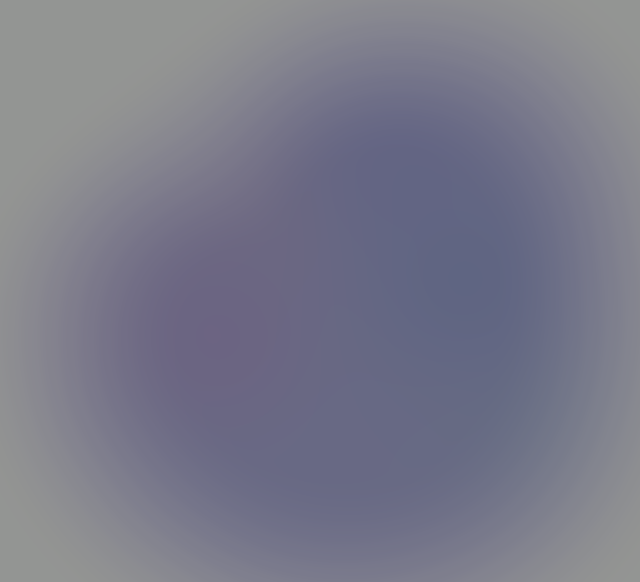
Give the GLSL for this background, as a WebGL 2 fragment shader.

```glsl
#version 300 es
precision highp float;

uniform vec2 u_resolution;
out vec4 outColor;

const vec3 GREY = vec3(0.578, 0.583, 0.575);
const vec3 SLATE = vec3(0.408, 0.413, 0.518);
const vec3 PLUM = vec3(0.422, 0.392, 0.510);
const vec3 MAUVE = vec3(0.430, 0.408, 0.505);
const vec3 INDIGO = vec3(0.385, 0.390, 0.515);
const vec3 BLUE = vec3(0.372, 0.395, 0.510);
const vec3 TEAL = vec3(0.395, 0.432, 0.510);

// Soft round spot: 1 at the centre, fading over the given spread
float glow(vec2 p, vec2 centre, float spread) {
    vec2 d = (p - centre) / spread;
    return exp(-dot(d, d));
}

// Smooth bump around one direction, angle in radians
float lobe(vec2 dir, float angle, float sharpness) {
    return exp(sharpness * (dot(dir, vec2(cos(angle), sin(angle))) - 1.0));
}

// Distance at which the cloud is half faded
float cloudRadius(vec2 dir) {
    return 0.472 + 0.045 * lobe(dir, 0.84, 6.0)
                 + 0.018 * lobe(dir, -0.80, 6.0)
                 - 0.014 * lobe(dir, -2.30, 6.0)
                 - 0.118 * lobe(dir, 2.22, 5.0);
}

// Layered sines that bend the faint rings
float ripple(vec2 p) {
    return sin(p.x * 9.0 + 2.0 * sin(p.y * 7.0)) + 0.5 * sin(p.y * 23.0 - p.x * 17.0);
}

// Blend of the inner tints
vec3 cloudColor(vec2 p) {
    vec3 c = SLATE;
    c = mix(c, MAUVE, 0.75 * glow(p, vec2(0.43, 0.64), 0.20));
    c = mix(c, MAUVE, 0.60 * glow(p, vec2(0.16, 0.46), 0.22));
    c = mix(c, TEAL, 0.70 * glow(p, vec2(0.97, 0.27), 0.20));
    c = mix(c, INDIGO, 0.80 * glow(p, vec2(0.69, 0.71), 0.15));
    c = mix(c, PLUM, 0.95 * glow(p, vec2(0.375, 0.42), 0.15));
    return mix(c, BLUE, 0.95 * glow(p, vec2(0.80, 0.52), 0.18));
}

void main() {
    vec2 p = gl_FragCoord.xy / u_resolution.y;
    vec2 offset = p - vec2(0.571, 0.457);
    float dist = length(offset);
    vec2 dir = offset / max(dist, 0.0001);

    // Cloud cover with a wide soft rim
    float edge = dist - cloudRadius(dir);
    float cover = 1.0 - smoothstep(-0.20, 0.20, edge);

    // Faint rings, strongest in the rim
    float rim = cover * (1.0 - cover) * 4.0;
    cover += 0.012 * rim * sin(edge * 190.0 + 0.6 * ripple(p));

    vec3 color = mix(GREY, cloudColor(p), cover);
    color += vec3(0.002, -0.003, 0.008) * rim;
    outColor = vec4(color, 1.0);
}
```
